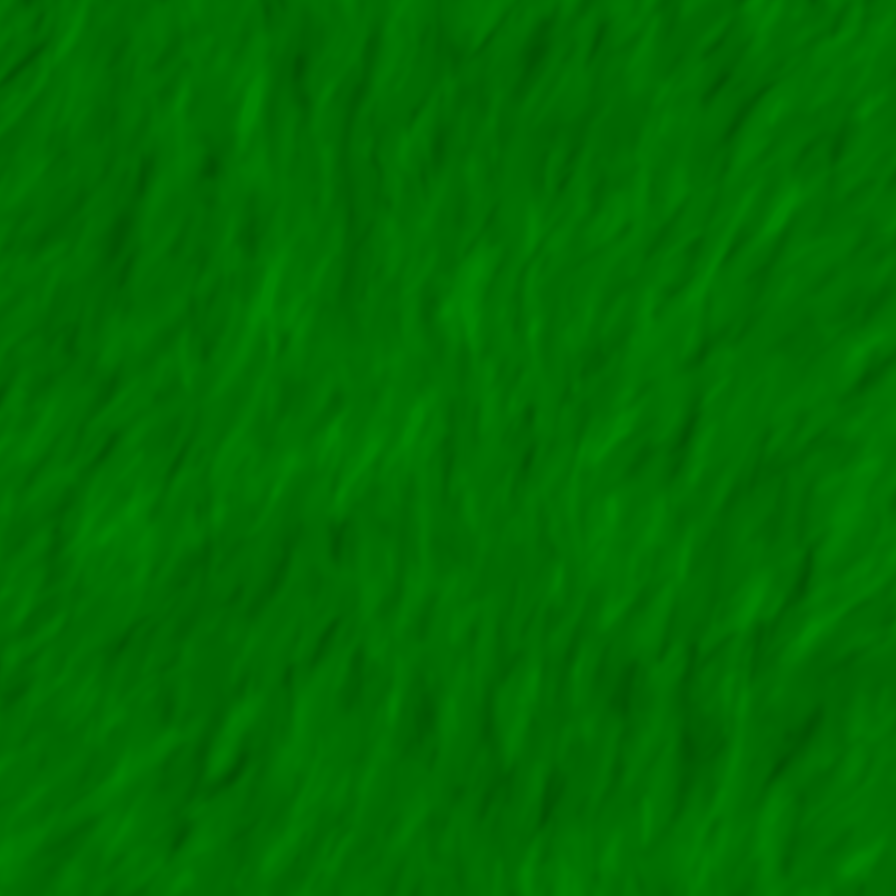
A Shadertoy shader for this texture:

```glsl
const float TAU = 6.2831853;
const float BASE_GREEN = 0.419;
const float DARKEST_GREEN = 0.32;
const float BRIGHTEST_GREEN = 0.515;
const int BLADES_PER_CELL = 3;

vec3 hash3(vec3 p) {
    p = fract(p * vec3(0.1031, 0.1030, 0.0973));
    p += dot(p, p.yxz + 33.33);
    return fract((p.xxy + p.yxx) * p.zyx);
}

// Layered sines, each one bending the next
float softPatches(vec2 p, float seed) {
    float sum = 0.0;
    float weight = 0.5;
    for (int i = 0; i < 4; i++) {
        p = mat2(0.8, 0.6, -0.6, 0.8) * p + seed;
        p += 0.6 * sin(p.yx * 1.3 + seed);
        sum += weight * sin(p.x) * cos(p.y);
        p *= 1.7;
        weight *= 0.65;
    }
    return sum;
}

// Soft curved stroke with tapered ends, centred at the origin
float blade(vec2 p, float lean, float halfLength, float width, float bend) {
    vec2 dir = vec2(sin(lean), cos(lean));
    float t = dot(p, dir) / halfLength;
    float across = dot(p, vec2(dir.y, -dir.x)) - bend * t * t;
    float taper = width * (1.0 - 0.4 * t * t);
    float ends = 1.0 - smoothstep(0.45, 1.0, abs(t));
    return exp(-across * across / (taper * taper)) * ends;
}

// Scattered blades, signed from shade (darkest) to light (+1)
float bladeLayer(vec2 uv, float cells, float width, float darkest, float seed) {
    vec2 p = uv * cells;
    vec2 home = floor(p);
    float sum = 0.0;
    for (int y = -1; y <= 1; y++)
    for (int x = -1; x <= 1; x++) {
        vec2 cell = home + vec2(x, y);
        float regionLean = 0.42 + 0.22 * sin(cell.x / cells * TAU + 2.0 * cell.y / cells + 1.0);
        for (int i = 0; i < BLADES_PER_CELL; i++) {
            vec3 place = hash3(vec3(cell + 40.0, seed + float(i) * 7.0));
            vec3 form = hash3(vec3(cell + 90.0, seed + float(i) * 11.0 + 3.0));
            float lean = regionLean + 0.75 * (form.x - 0.5);
            float halfLength = mix(0.45, 0.9, form.y);
            float bladeWidth = width * mix(0.7, 1.4, form.z);
            float bend = 0.24 * (fract(form.x * 17.0) - 0.5);
            float light = mix(darkest, 1.0, place.z);
            sum += light * blade(p - cell - place.xy, lean, halfLength, bladeWidth, bend);
        }
    }
    return sum;
}

void mainImage(out vec4 fragColor, in vec2 fragCoord) {
    vec2 uv = fragCoord / iResolution.y;

    // Broad light and shade
    float green = BASE_GREEN + 0.030 * softPatches(uv * 7.0, 1.7);

    // Slight waviness keeps the strokes natural
    vec2 wavy = uv + 0.004 * sin(uv.yx * vec2(31.0, 27.0));

    // Long bright blades, medium blades, short tufts, fine fibres
    green += 0.048 * bladeLayer(wavy, 5.0, 0.050, -0.4, 5.0);
    green += 0.048 * bladeLayer(wavy, 9.0, 0.085, -1.0, 23.0);
    green += 0.044 * bladeLayer(wavy, 15.0, 0.120, -1.0, 51.0);
    green += 0.024 * bladeLayer(wavy, 26.0, 0.160, -1.0, 77.0);

    fragColor = vec4(0.0, clamp(green, DARKEST_GREEN, BRIGHTEST_GREEN), 0.0, 1.0);
}
```
